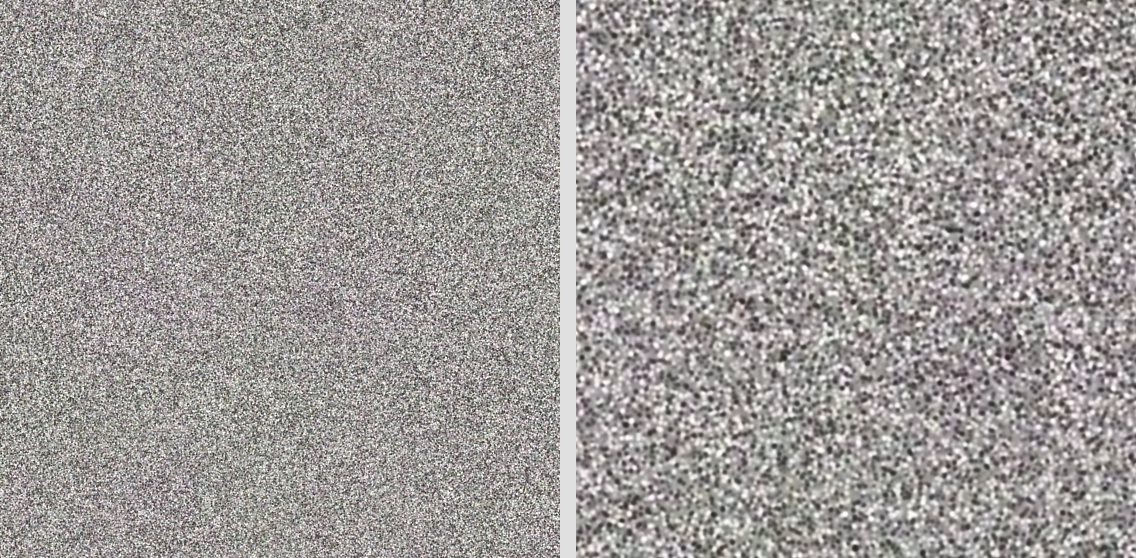
Left: the whole. Right: its middle third, enlarged.
Give the GLSL for this texture, as a Shadertoy shader.

```glsl
const float GRAINS = 395.0;     // grain cells along the canvas height
const float GRAIN_CONTRAST = 0.455;
const float LIGHT_LIMIT = 0.46; // soft bound on grain brightness
const vec3 STONE_GREY = vec3(0.614, 0.600, 0.591);
const vec3 LAVENDER = vec3(0.006, -0.005, 0.011);
const vec3 MOSS = vec3(-0.004, 0.005, -0.006);

// Integer mixing hash, three values in 0..1
vec3 hash32(vec2 p) {
    uvec3 v = uvec3(ivec3(p.xyx + vec3(64.0, 64.0, 191.0)));
    v = v * 1664525u + 1013904223u;
    for (int i = 0; i < 2; i++) {
        v.x += v.y * v.z;
        v.y += v.z * v.x;
        v.z += v.x * v.y;
        v ^= v >> 16u;
    }
    return vec3(v & 65535u) / 65535.0;
}

// Smooth value noise, three independent channels in -1..1
vec3 valueNoise(vec2 p) {
    vec2 cell = floor(p);
    vec2 f = fract(p);
    f = f * f * (3.0 - 2.0 * f);
    vec3 low = mix(hash32(cell), hash32(cell + vec2(1, 0)), f.x);
    vec3 high = mix(hash32(cell + vec2(0, 1)), hash32(cell + vec2(1, 1)), f.x);
    return 2.0 * mix(low, high, f.y) - 1.0;
}

// Scattered light and dark specks, each with a faint opposite halo
float speckle(vec2 p, float haloStrength) {
    vec2 cell = floor(p);
    float sum = 0.0;
    for (int y = -2; y <= 2; y++) {
        for (int x = -2; x <= 2; x++) {
            vec2 id = cell + vec2(x, y);
            vec3 rnd = hash32(id + 17.0);
            vec2 d = p - id - rnd.xy;
            float r2 = dot(d, d);
            sum += (2.0 * rnd.z - 1.0) * (1.0 - haloStrength * r2) * exp(-2.0 * r2);
        }
    }
    return sum;
}

// Flattens the tails so that grains reach an even white or black
float softLimit(float value, float limit) {
    return limit * tanh(value / limit);
}

// Soft stains that drift between two tints
vec3 stain(float amount, vec3 warmTint, vec3 coolTint) {
    return warmTint * max(amount, 0.0) + coolTint * max(-amount, 0.0);
}

void mainImage(out vec4 fragColor, in vec2 fragCoord) {
    vec2 uv = fragCoord / iResolution.y;

    // Broad and medium unevenness
    vec3 broad = valueNoise(uv * 5.0 + 3.7);
    vec3 medium = valueNoise(uv * 17.0 + 41.3);
    vec3 clusters = valueNoise(uv * 62.0 + 9.1);

    // Fine mineral grain
    float contrast = GRAIN_CONTRAST * (1.0 + 0.08 * broad.x + 0.08 * medium.x);
    float light = softLimit(contrast * speckle(uv * GRAINS, 0.95), LIGHT_LIMIT);
    light += 0.007 * broad.y + 0.009 * medium.y + 0.018 * clusters.x;

    // Faint colour: large stains and small blotches
    vec3 tint = stain(broad.z + 0.6 * medium.z, LAVENDER, MOSS);
    vec3 blotch = valueNoise(uv * 95.0 + 23.9);
    tint += 0.016 * (blotch - dot(blotch, vec3(1.0 / 3.0)));

    fragColor = vec4(clamp(STONE_GREY + light + tint, 0.0, 1.0), 1.0);
}
```
